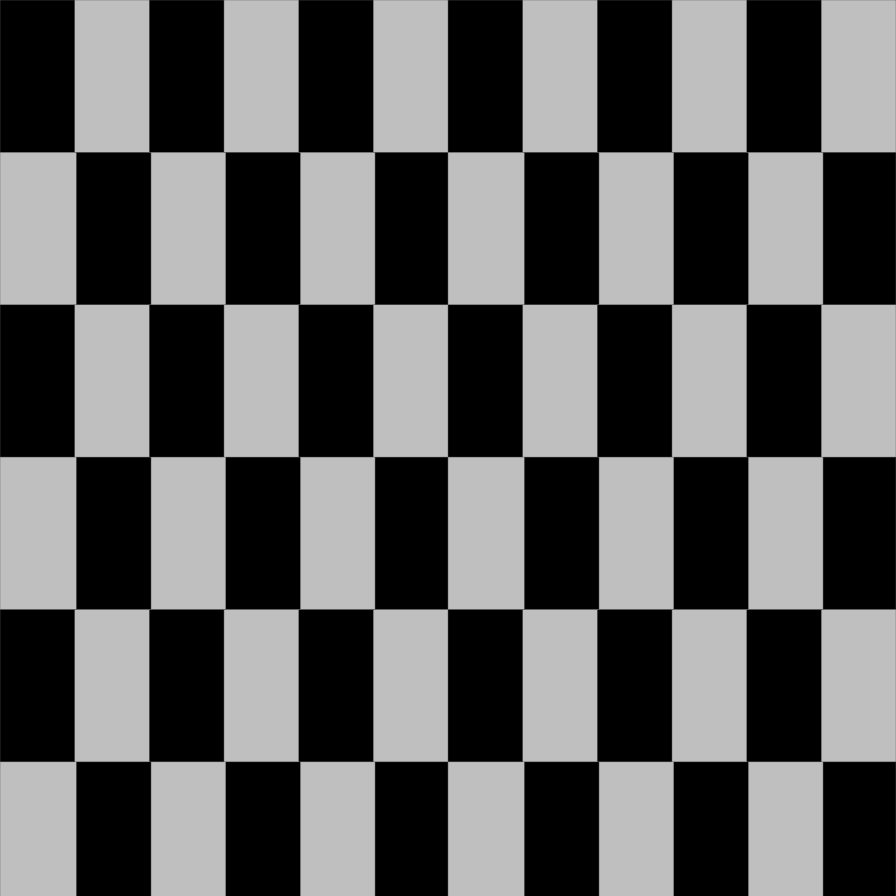
Give the GLSL for this pattern, as a three.js fragment shader.

```glsl
// Checkerboard of tall grey and black bricks, twelve across and almost six down.
// Two signed triangle waves, one per axis, are multiplied to alternate the bricks;
// every second row is nudged slightly right, except at the sides and the centre.

varying vec2 vUv;

const float TAU = 6.2831853;
const vec2 BRICK = vec2(1.0 / 12.0, 0.17005);
const float ROW_NUDGE = 0.0019;
const float EDGE_SOFTNESS = 0.001;
const vec3 BLACK = vec3(0.0);
const vec3 GREY = vec3(0.75);

// Signed distance to the nearest brick edge, flipping sign from brick to brick.
float alternatingDistance(float position, float size) {
  float wave = abs(mod(position / size + 0.5, 2.0) - 1.0) - 0.5;
  return wave * size;
}

// Soft sign: -1 on one side of an edge, +1 on the other.
float softSign(float dist, float softness) {
  return 2.0 * smoothstep(-softness, softness, dist) - 1.0;
}

// Sideways shift of a row, fading out at the sides and the centre line.
float rowShift(float x, float row, float amount) {
  float freedom = smoothstep(0.0, 0.3, abs(sin(TAU * x)));
  return amount * mod(row, 2.0) * freedom;
}

void main() {
  // Rows are counted down from the top, so the lowest one is cut short.
  vec2 p = vec2(vUv.x, 1.0 - vUv.y);
  p.x -= rowShift(p.x, floor(p.y / BRICK.y), ROW_NUDGE);

  float across = softSign(alternatingDistance(p.x, BRICK.x), EDGE_SOFTNESS);
  float down = softSign(alternatingDistance(p.y, BRICK.y), EDGE_SOFTNESS);
  float greyness = 0.5 - 0.5 * across * down;

  gl_FragColor = vec4(mix(BLACK, GREY, greyness), 1.0);
}
```
